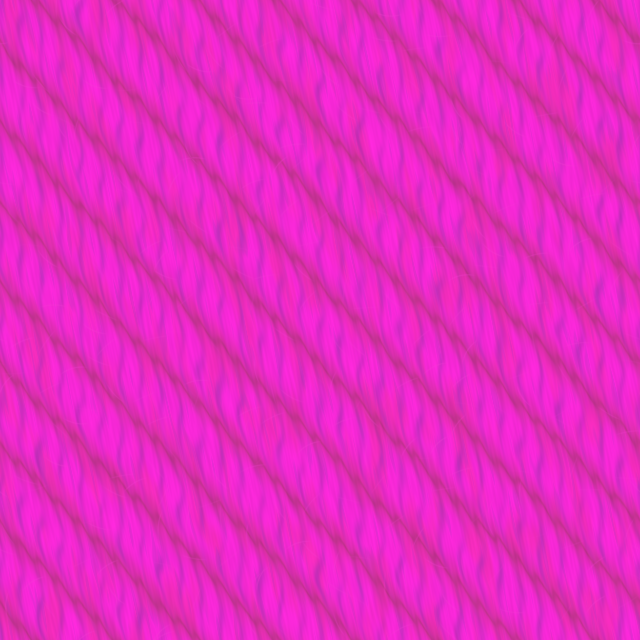
This pattern is drawn by a Shadertoy shader. Its source:

```glsl
// Seamless magenta twisted cord: diagonal plies made of fine, slightly fuzzy strands.

const float TAU = 6.2831853;
const float PLIES = 8.0;     // plies across and down
const float STRANDS = 40.0;  // strands across
const float LEAN = 0.2;      // sideways drift of strands per unit of height

vec2 hash2(vec2 cell) {
    vec3 h = fract(cell.xyx * vec3(0.1031, 0.1030, 0.0973));
    h += dot(h, h.yzx + 33.33);
    return fract((h.xx + h.yz) * h.zy);
}

// Wraps a sheared lattice: one period up moves the cell sideways by shear.
vec2 wrapCell(vec2 cell, vec2 period, float shear) {
    float turns = floor(cell.y / period.y);
    cell -= turns * vec2(shear, period.y);
    return vec2(mod(cell.x, period.x), cell.y);
}

float cornerGradient(vec2 cell, vec2 offset, vec2 period, float shear) {
    float angle = TAU * hash2(wrapCell(cell, period, shear)).x;
    return dot(vec2(cos(angle), sin(angle)), offset);
}

float gradientNoise(vec2 p, vec2 period, float shear) {
    vec2 i = floor(p), f = fract(p);
    vec2 w = f * f * f * (f * (f * 6.0 - 15.0) + 10.0);
    vec2 e = vec2(1.0, 0.0);
    float low = mix(cornerGradient(i, f, period, shear),
                    cornerGradient(i + e, f - e, period, shear), w.x);
    float high = mix(cornerGradient(i + e.yx, f - e.yx, period, shear),
                     cornerGradient(i + e.xx, f - e.xx, period, shear), w.x);
    return mix(low, high, w.y);
}

// Noise stretched along the leaning strands; across * LEAN must be whole.
float fiberNoise(vec2 uv, float across, float along) {
    float shear = across * LEAN;
    vec2 p = vec2(across * uv.x + shear * uv.y, along * uv.y);
    return gradientNoise(p, vec2(across, along), shear);
}

float ridge(float distanceToLine, float width) {
    float d = distanceToLine / width;
    return exp(-d * d);
}

// Distance to the nearest whole number.
float lineDistance(float phase) {
    return abs(fract(phase + 0.5) - 0.5);
}

// Short, faint, bowed hairs, one in each cell of a wrapped grid.
float strayHairs(vec2 uv, float cells, float width) {
    vec2 p = uv * cells, base = floor(p);
    float cover = 0.0;
    for (int y = -1; y <= 1; y++) {
        for (int x = -1; x <= 1; x++) {
            vec2 cell = base + vec2(x, y);
            vec2 id = mod(cell, cells);
            vec2 q = p - cell - hash2(id + 7.0);
            vec2 seed = hash2(id + 71.0);
            float angle = TAU * 0.5 * seed.x;
            vec2 dir = vec2(cos(angle), sin(angle));
            float t = dot(q, dir);
            float side = dot(q, vec2(-dir.y, dir.x)) + (seed.y - 0.5) * t * t;
            float ends = 1.0 - smoothstep(0.2, 0.5, abs(t));
            cover = max(cover, ridge(side, width) * ends * seed.y);
        }
    }
    return cover;
}

vec3 cordColor(vec2 uv) {
    const vec3 bright = vec3(0.98, 0.155, 0.85);
    const vec3 pink = vec3(0.96, 0.17, 0.74);
    const vec3 violet = vec3(0.70, 0.18, 0.71);
    const vec3 shade = vec3(0.80, 0.195, 0.59);
    const vec3 crease = vec3(0.69, 0.20, 0.49);

    // Strands bend a little as they roll over each ply
    float ply = PLIES * (uv.x + uv.y) - 0.45;
    float wander = fiberNoise(uv, STRANDS, 16.0);
    float strand = STRANDS * (uv.x + LEAN * uv.y)
                 + 0.28 * sin(TAU * ply) + 0.22 * wander;
    float strandGap = lineDistance(strand);

    // Strand bulges push the groove between plies to and fro
    float drift = gradientNoise(uv * 12.0, vec2(12.0), 0.0);
    float groove = lineDistance(ply + 0.04 * cos(TAU * strand) + 0.07 * drift);

    // Fibers at two scales and patchy dye
    float coarse = fiberNoise(uv, 120.0, 12.0);
    float fine = fiberNoise(uv, 240.0, 20.0);
    float dye = fiberNoise(uv, 30.0, 10.0);
    float streak = smoothstep(0.16, 0.5, coarse + 0.5 * fine);

    vec3 color = mix(bright, pink, smoothstep(-0.1, 0.45, dye + 0.4 * coarse));
    float gapDepth = clamp(0.48 + 0.5 * wander + 0.3 * coarse, 0.0, 0.8);
    color = mix(color, violet, ridge(strandGap, 0.16) * gapDepth);
    color = mix(color, violet, 0.38 * streak);
    color = mix(color, shade, 0.68 * ridge(groove, 0.17));
    color = mix(color, crease, 0.5 * ridge(groove, 0.04));
    color *= 1.0 + 0.06 * fine + 0.04 * coarse;
    return mix(color, vec3(0.95, 0.24, 0.82), 0.3 * strayHairs(uv, 20.0, 0.025));
}

void mainImage(out vec4 fragColor, in vec2 fragCoord) {
    vec2 uv = fragCoord / iResolution.xy;
    fragColor = vec4(clamp(cordColor(uv), 0.0, 1.0), 1.0);
}
```
